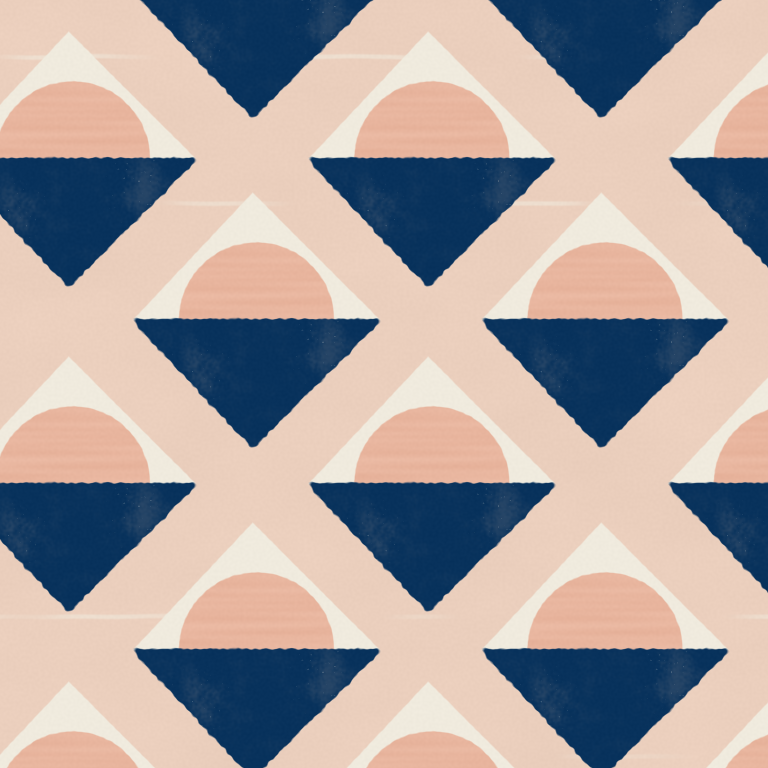
Write a three.js fragment shader that draws this pattern.

```glsl
// Staggered diamonds, each a half sun on cream above a worn navy triangle, on blush paper.
#define PAPER vec3(0.92, 0.81, 0.74)
#define CREAM vec3(0.94, 0.92, 0.87)
#define SUN vec3(0.91, 0.71, 0.62)
#define NAVY vec3(0.03, 0.195, 0.36)
#define WORN_NAVY vec3(0.15, 0.27, 0.40)
#define HALF_WIDTH 0.161
#define HALF_HEIGHT 0.166
#define TIP_SHIFT -0.005
#define SUN_RADIUS 0.101
#define ROUGHNESS 0.0022
#define SOFTNESS 0.0013
#define SCRATCH_HEIGHTS vec4(0.926, 0.735, 0.197, 0.015)

varying vec2 vUv;

vec2 gradientAt(vec2 cell) {
  vec3 h = fract(cell.xyx * vec3(0.1031, 0.1030, 0.0973));
  h += dot(h, h.yzx + 33.33);
  float angle = 6.2832 * fract((h.x + h.y) * h.z);
  return vec2(cos(angle), sin(angle));
}

// Gradient noise, roughly -0.7 to 0.7
float noise(vec2 p) {
  vec2 i = floor(p), f = fract(p);
  vec2 u = f * f * f * (f * (f * 6.0 - 15.0) + 10.0);
  vec2 e = vec2(1.0, 0.0);
  float low = mix(dot(gradientAt(i), f), dot(gradientAt(i + e), f - e), u.x);
  float high = mix(dot(gradientAt(i + e.yx), f - e.yx),
                   dot(gradientAt(i + 1.0), f - 1.0), u.x);
  return mix(low, high, u.y);
}

float fbm(vec2 p) {
  float sum = 0.0, gain = 0.6;
  for (int i = 0; i < 4; i++) {
    sum += gain * noise(p);
    p = p * 2.1 + 7.3;
    gain *= 0.55;
  }
  return sum;
}

float smoothMax(float a, float b, float k) {
  float h = max(k - abs(a - b), 0.0) / k;
  return max(a, b) + h * h * k * 0.25;
}

float coverage(float d) {
  return 1.0 - smoothstep(-SOFTNESS, SOFTNESS, d);
}

// Triangle standing on y = 0, its corners eased by k
float triangle(vec2 p, float k) {
  vec2 rightNormal = normalize(vec2(HALF_HEIGHT, HALF_WIDTH - TIP_SHIFT));
  vec2 leftNormal = normalize(vec2(-HALF_HEIGHT, HALF_WIDTH + TIP_SHIFT));
  float right = dot(p - vec2(HALF_WIDTH, 0.0), rightNormal);
  float left = dot(p + vec2(HALF_WIDTH, 0.0), leftNormal);
  return smoothMax(smoothMax(left, right, k), -p.y, k);
}

// One motif around the middle of its horizon
vec3 paintMotif(vec3 color, vec2 p) {
  float rough = ROUGHNESS * noise(p * 120.0);

  // Cream sky and streaked half sun
  color = mix(color, CREAM, coverage(triangle(p, 0.001) + rough * 0.3));
  float streaks = noise(vec2(p.x * 5.0, p.y * 110.0));
  vec3 sunColor = SUN + vec3(0.02, 0.035, 0.04) * streaks;
  float sun = max(length(p) - SUN_RADIUS + rough * 0.6, -p.y);
  color = mix(color, sunColor, coverage(sun));

  // Navy triangle with a ragged rim
  float ragged = rough + ROUGHNESS * 0.7 * noise(vec2(p.x * 55.0, p.y * 80.0) + 9.0);
  float navy = triangle(vec2(p.x, -p.y), 0.008) - 0.0015 + ragged;

  // Rubbed patches near the slopes, with fine flecks
  float rightRub = 1.0 - smoothstep(0.01, 0.065, length(p - vec2(0.088, -0.036)));
  float leftRub = 1.0 - smoothstep(0.01, 0.06, length(p - vec2(-0.077, -0.065)));
  float rub = max(rightRub, leftRub);
  float grain = noise(p * 210.0);
  float wear = smoothstep(-0.2, 0.65, fbm(p * 26.0) + 0.35 * rub + 0.25 * grain - 0.1);
  vec3 ink = mix(NAVY, WORN_NAVY, wear * (0.35 + 0.65 * rub));
  float flecks = smoothstep(0.42, 0.6, noise(p * 260.0 + 5.0)) * rub;
  ink = mix(ink, CREAM, 0.2 * flecks);
  return mix(color, ink, coverage(navy));
}

// Repeats the motif on a lattice from column 0 to lastColumn
vec3 paintLattice(vec3 color, vec2 uv, vec2 origin, vec2 period, float lastColumn) {
  vec2 cell = floor((uv - origin) / period + 0.5);
  cell.x = clamp(cell.x, 0.0, lastColumn);
  return paintMotif(color, uv - origin - cell * period);
}

void main() {
  // Paper with broad mottling
  vec3 color = PAPER + 0.018 * fbm(vUv * vec2(5.0, 9.0));

  // Broken pale scratches across the paper
  for (int i = 0; i < 4; i++) {
    float seed = float(i) * 17.0;
    float y = vUv.y - SCRATCH_HEIGHTS[i] + 0.002 * noise(vec2(vUv.x * 12.0, seed));
    float broken = smoothstep(-0.05, 0.4, noise(vec2(vUv.x * 6.0, seed + 0.4)));
    float line = 1.0 - smoothstep(0.001, 0.0045, abs(y));
    color = mix(color, CREAM, 0.55 * line * broken);
  }

  // Two staggered lattices
  color = paintLattice(color, vUv, vec2(0.0944, 0.793), vec2(0.468, 0.4232), 2.0);
  color = paintLattice(color, vUv, vec2(0.334, 0.5833), vec2(0.4538, 0.4297), 1.0);

  // Fine print grain
  color += 0.012 * noise(vUv * 240.0);
  gl_FragColor = vec4(color, 1.0);
}
```
